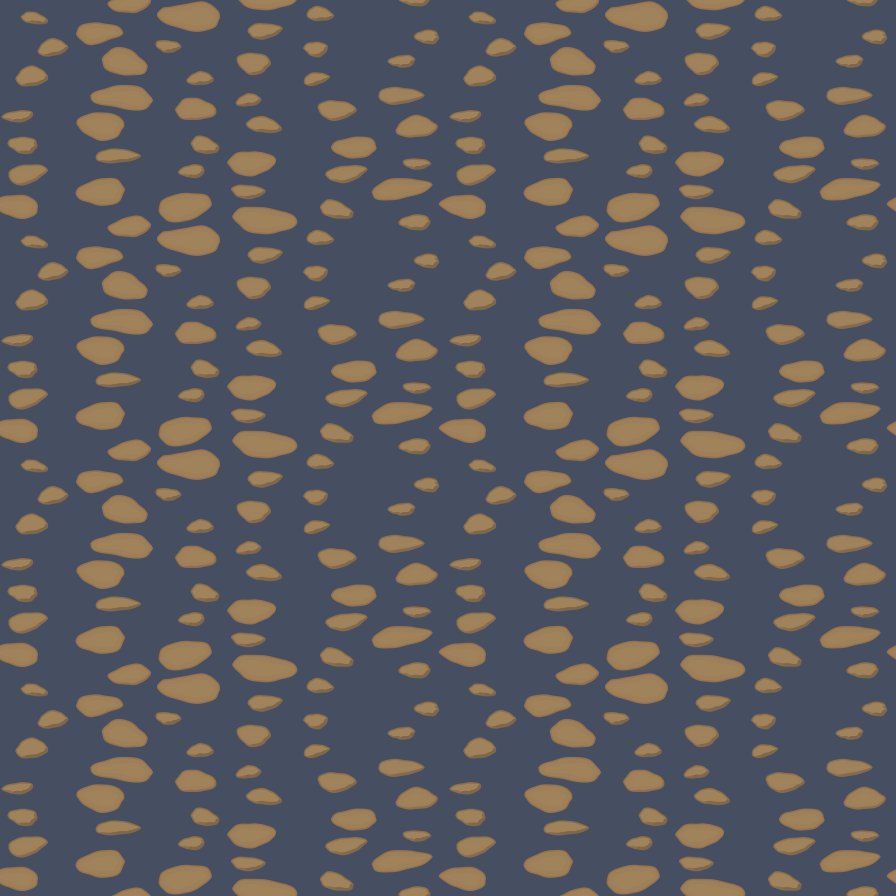
Give the GLSL for this pattern, as a WebGL 1 fragment shader.

```glsl
precision highp float;

uniform vec2 u_resolution;

#define REPEATS vec2(2.0, 4.0)
#define GRID vec2(6.0, 7.0)
#define JITTER vec2(0.56, 0.32)
#define SIZE_MIN 0.20
#define SIZE_MAX 0.50
#define GAP 0.09
#define RIM_WIDTH 0.0017
#define SHADE_WIDTH 0.0042
#define GROUND vec3(0.27, 0.31, 0.38)
#define FACE vec3(0.63, 0.515, 0.355)
#define RIM vec3(0.59, 0.45, 0.31)
#define SHADE vec3(0.50, 0.40, 0.29)

float hash(vec2 id, float seed) {
  return fract(sin(dot(id, vec2(127.1, 311.7)) + seed * 41.3) * 43758.55);
}

float smoothMax(float a, float b) {
  return 0.5 * (a + b + sqrt((a - b) * (a - b) + 0.004));
}

// Field of one pebble: a tilted, lens-like blob with uneven sides
float pebble(vec2 q, vec2 id, float size) {
  float stretch = mix(1.0, 1.26, hash(id, 3.0));
  q.y -= 0.7 * (hash(id, 4.0) - 0.5) * q.x;
  q *= vec2(stretch, 1.0 / stretch);
  float angle = atan(q.y, q.x);
  float wobble = 1.0 + 0.06 * sin(2.0 * angle + 6.2832 * hash(id, 5.0))
                     + 0.08 * sin(3.0 * angle + 6.2832 * hash(id, 6.0))
                     + 0.02 * sin(7.0 * angle + 6.2832 * hash(id, 7.0));
  return (length(q) + 0.14 * abs(q.y)) * wobble - size;
}

// Returns the field (negative inside) and the relative size of the nearest pebble
vec2 pebbles(vec2 uv) {
  vec2 p = uv * REPEATS * GRID;
  float nearest = 9.0;
  float second = 9.0;
  float nearestSize = 0.0;
  for (int i = -1; i <= 1; i++) {
    float column = floor(p.x) + float(i);
    float stagger = 0.5 * floor(mod(column + 0.5, 2.0));
    for (int j = -1; j <= 1; j++) {
      vec2 cell = vec2(column, floor(p.y - stagger) + float(j));
      vec2 id = floor(mod(cell + 0.5, GRID));
      vec2 offset = (vec2(hash(id, 0.0), hash(id, 1.0)) - 0.5) * JITTER;
      vec2 center = cell + 0.5 + vec2(0.0, stagger) + offset;
      float size = hash(id, 2.0);
      float field = pebble(p - center, id, mix(SIZE_MIN, SIZE_MAX, size));
      if (field < nearest) {
        second = nearest;
        nearest = field;
        nearestSize = size;
      } else {
        second = min(second, field);
      }
    }
  }
  // Keep a strip of ground between neighbours
  return vec2(smoothMax(nearest, GAP - 0.5 * (second - nearest)), nearestSize);
}

void main() {
  vec2 uv = gl_FragCoord.xy / u_resolution;
  float soft = 0.7 / min(u_resolution.x, u_resolution.y);

  // Turn the field into a distance in canvas units
  vec2 stone = pebbles(uv);
  vec2 e = vec2(0.0004, 0.0);
  vec2 slope = vec2(pebbles(uv + e.xy).x, pebbles(uv + e.yx).x) - stone.x;
  slope /= e.x;
  float steepness = max(length(slope), 0.5);
  float dist = stone.x / steepness;

  // Small pebbles show a thicker dark side at the lower right
  float small = 1.0 - smoothstep(0.25, 0.6, stone.y);
  float facing = max(dot(slope / steepness, vec2(0.707, -0.707)), 0.0);
  float shaded = small * smoothstep(0.1, 0.8, facing);
  float rimWidth = mix(RIM_WIDTH, SHADE_WIDTH, shaded);

  // Layers: ground, rim, face with a faint inner band
  float band = (1.0 - small) * smoothstep(-0.008, -0.006, dist);
  vec3 face = mix(FACE, RIM, 0.25 * band);
  vec3 rim = mix(RIM, SHADE, max(shaded, 0.4 * small));
  vec3 color = mix(rim, face, 1.0 - smoothstep(-soft, soft, dist + rimWidth));
  color = mix(GROUND, color, 1.0 - smoothstep(-soft, soft, dist));
  gl_FragColor = vec4(color, 1.0);
}
```
